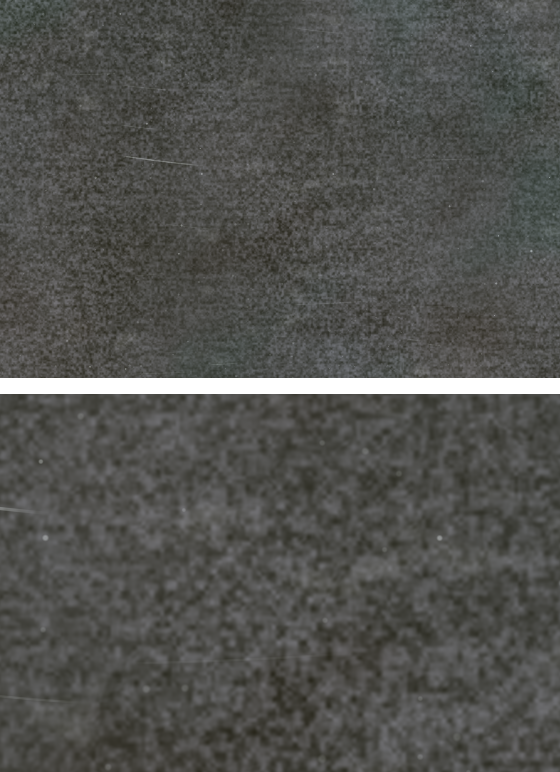
Top: the whole. Bottom: its middle third, enlarged.
Give the GLSL for this texture, as a WebGL 1 fragment shader.

```glsl
precision highp float;
// Worn dark slate surface: cloudy olive-to-grey tone under a dense pale grain,
// with faint brown and green tints, dark stains, brushed streaks, thin
// near-horizontal scratches and a few bright chips.
uniform vec2 u_resolution;

float hash(vec2 p) {
  vec3 q = fract(vec3(p.xyx) * 0.1031);
  q += dot(q, q.yzx + 33.33);
  return fract((q.x + q.y) * q.z);
}

float noise(vec2 p) {
  vec2 i = floor(p);
  vec2 f = fract(p);
  f = f * f * (3.0 - 2.0 * f);
  return mix(mix(hash(i), hash(i + vec2(1.0, 0.0)), f.x),
             mix(hash(i + vec2(0.0, 1.0)), hash(i + vec2(1.0, 1.0)), f.x), f.y);
}

float fbm(vec2 p) {
  float sum = 0.0;
  float amplitude = 0.5;
  for (int i = 0; i < 5; i++) {
    sum += amplitude * noise(p);
    p = mat2(1.6, 1.2, -1.2, 1.6) * p + 17.3;
    amplitude *= 0.5;
  }
  return sum;
}

// Thin slightly bowed line that fades towards both ends
float scratch(vec2 p, vec2 start, vec2 span, float width) {
  vec2 d = p - start;
  float along = clamp(dot(d, span) / dot(span, span), 0.0, 1.0);
  float bow = 0.006 * along * (1.0 - along);
  float dist = length(d - span * along + vec2(0.0, bow));
  float soft = 0.7 / u_resolution.y;
  float fade = smoothstep(0.0, 0.12, along) * smoothstep(1.0, 0.7, along);
  return fade * (1.0 - smoothstep(width - soft, width + soft, dist));
}

// Sparse round chips, one candidate per cell
float chips(vec2 p, float scale, float share) {
  vec2 cell = floor(p * scale);
  vec2 center = 0.25 + 0.5 * vec2(hash(cell + 3.7), hash(cell + 9.1));
  float radius = scale * mix(0.002, 0.005, hash(cell + 21.0));
  float dist = length(fract(p * scale) - center);
  return step(hash(cell + 40.0), share) * (1.0 - smoothstep(0.3 * radius, radius, dist));
}

void main() {
  vec2 p = gl_FragCoord.xy / u_resolution.y;
  float aspect = u_resolution.x / u_resolution.y;

  // Broad clouds and brushed streaks
  float cloud = fbm(p * 3.1 + 5.0) - 0.47;
  float streak = noise(p * vec2(7.0, 150.0) + 60.0) - 0.5;

  // Fine mottled grain, stronger in some patches
  vec2 warp = 0.004 * vec2(noise(p * 70.0), noise(p * 70.0 + 31.0));
  float grain = 0.6 * noise((p + warp) * 140.0 + 8.0)
              + 0.4 * noise((p - warp) * 225.0 + 90.0) - 0.5;
  grain *= mix(0.85, 1.6, noise(p * 4.0 + 44.0));

  float tone = 0.47 + 0.85 * cloud + 1.05 * grain + 0.25 * streak;
  vec3 color = mix(vec3(0.225, 0.226, 0.198), vec3(0.395, 0.396, 0.402), tone);

  // Slow drifts between brown, green and lilac
  color += vec3(0.030, 0.002, -0.014) * (fbm(p * 2.3 + 71.0) - 0.47);
  float green = smoothstep(0.52, 0.72, fbm(p * 2.0 + 120.0));
  color += vec3(-0.026, 0.004, -0.002) * green;

  // Dark brownish stains with ragged edges
  float stain = smoothstep(0.58, 0.74, fbm(p * vec2(5.0, 7.0) + 200.0));
  color -= vec3(0.028, 0.034, 0.040) * stain;

  // Pale worn smudges, stretched sideways
  float smudge = smoothstep(0.65, 0.82, fbm(p * vec2(9.0, 18.0) + 310.0));
  color += 0.06 * smudge;

  // One long scratch and many faint ones
  float marks = 0.27 * scratch(p, vec2(0.32, 0.588), vec2(0.22, -0.027), 0.0014);
  for (int i = 0; i < 26; i++) {
    float id = float(i) * 7.0;
    vec2 start = vec2(hash(vec2(id, 1.0)) * aspect - 0.05, hash(vec2(id, 2.0)));
    float reach = mix(0.03, 0.26, pow(hash(vec2(id, 3.0)), 2.0));
    float slope = 0.22 * (hash(vec2(id, 4.0)) - 0.55);
    float strength = mix(0.03, 0.11, pow(hash(vec2(id, 5.0)), 2.0));
    marks += strength * scratch(p, start, reach * vec2(1.0, slope), 0.001);
  }
  marks *= 0.6 + 0.6 * noise(p * 90.0 + 15.0);

  // Small bright chips
  marks += 0.22 * chips(p, 14.0, 0.07) + 0.10 * chips(p + 3.3, 32.0, 0.10);
  color += marks * vec3(0.96, 1.0, 1.02);

  gl_FragColor = vec4(clamp(color, 0.0, 1.0), 1.0);
}
```
